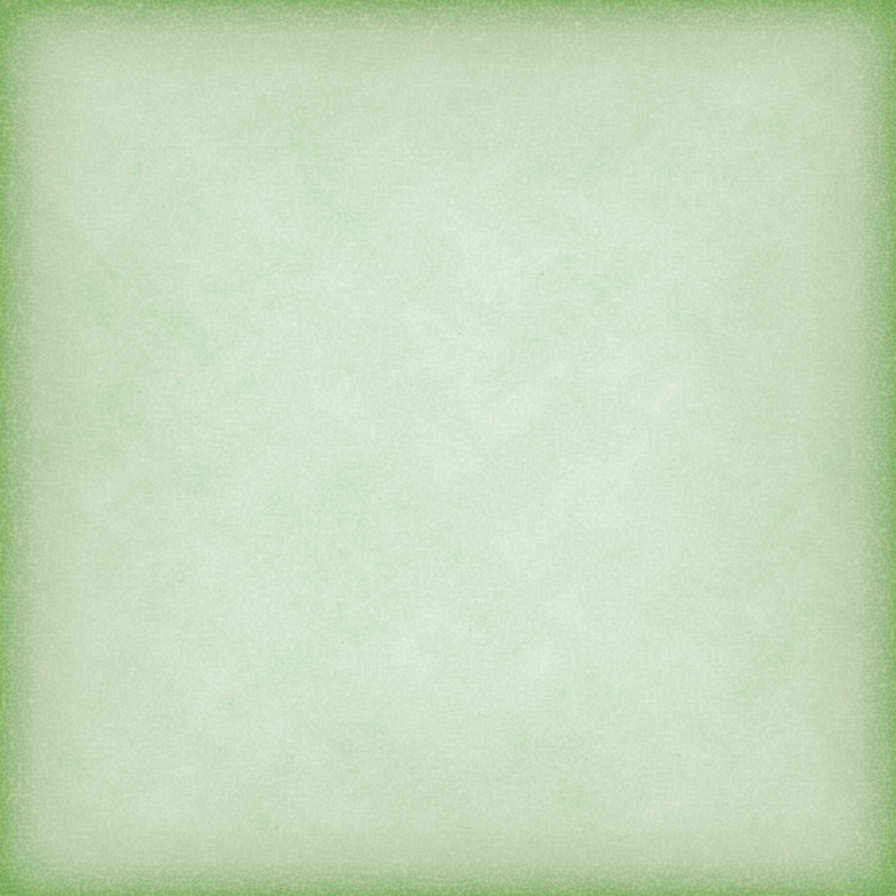
Give the GLSL for this texture, as a Shadertoy shader.

```glsl
// Pale green aged paper with a darker, worn green border on all four sides.
// A soft edge distance drives a colour ramp; placed soft patches, layered
// sines and cellular noise add blotches, crossed fibres and a fine grain.

const vec3 RIM_COLOR   = vec3(0.52, 0.695, 0.395);
const vec3 BAND_COLOR  = vec3(0.625, 0.75, 0.54);
const vec3 FADE_COLOR  = vec3(0.735, 0.815, 0.68);
const vec3 PAPER_COLOR = vec3(0.785, 0.865, 0.75);
const vec3 LIGHT_COLOR = vec3(0.832, 0.912, 0.812);
const vec3 STAIN_TINT  = vec3(-0.080, -0.035, -0.075);

const float CORNER_BLEND  = 38.0;   // higher gives sharper inner corners
const float EDGE_ROUGH    = 0.009;
const float MOTTLE_AMOUNT = 0.25;
const float CLOUD_AMOUNT  = 0.38;
const float BLOTCH_AMOUNT = 0.55;
const float FIBRE_AMOUNT  = 0.012;
const float GRAIN_AMOUNT  = 0.042;
const float RIM_GRAIN     = 1.6;    // extra grain along the border
const float GRAIN_CELLS   = 230.0;
const float SPECK_CELLS   = 22.0;

// Soft patches: centre, radius, strength (positive is greener, negative paler)
const int PATCH_COUNT = 11;
const vec4 PATCHES[PATCH_COUNT] = vec4[](
    vec4(0.63, 0.79, 0.06,  0.40), vec4(0.14, 0.65, 0.08,  0.35),
    vec4(0.12, 0.51, 0.07,  0.32), vec4(0.89, 0.53, 0.14,  0.35),
    vec4(0.35, 0.74, 0.10,  0.22), vec4(0.40, 0.43, 0.11,  0.28),
    vec4(0.39, 0.22, 0.08,  0.28), vec4(0.52, 0.54, 0.08, -0.35),
    vec4(0.47, 0.26, 0.06, -0.40), vec4(0.73, 0.51, 0.10, -0.30),
    vec4(0.56, 0.72, 0.08, -0.22));

vec2 hash2(vec2 p) {
    vec3 q = fract(p.xyx * vec3(0.1031, 0.1030, 0.0973));
    q += dot(q, q.yzx + 33.33);
    return fract((q.xx + q.yz) * q.zy);
}

// Distance to the nearest scattered point
float cellular(vec2 p) {
    vec2 cell = floor(p), local = fract(p);
    float nearest = 4.0;
    for (int y = -1; y <= 1; y++)
    for (int x = -1; x <= 1; x++) {
        vec2 offset = vec2(x, y);
        vec2 gap = offset + hash2(cell + offset + 57.0) - local;
        nearest = min(nearest, dot(gap, gap));
    }
    return sqrt(nearest);
}

// Warped, rotated sine layers, roughly -1 to 1
float layeredSines(vec2 p) {
    const mat2 TURN = mat2(0.80, 0.60, -0.60, 0.80);
    float sum = 0.0, weight = 0.5;
    for (int i = 0; i < 6; i++) {
        p += 0.7 * sin(p.yx * 1.3 + float(i) * 1.7);
        sum += weight * sin(p.x) * sin(p.y);
        p = TURN * p * 1.85 + 2.3;
        weight *= 0.72;
    }
    return sum;
}

// Distance to the border with smoothly joined corners
float borderDistance(vec2 uv) {
    vec2 side = min(uv, 1.0 - uv) * vec2(1.0, 1.15);
    vec2 falloff = exp(-CORNER_BLEND * side);
    return -log(falloff.x + falloff.y) / CORNER_BLEND;
}

float patchField(vec2 uv) {
    float sum = 0.0;
    for (int i = 0; i < PATCH_COUNT; i++) {
        vec2 offset = (uv - PATCHES[i].xy) / PATCHES[i].z;
        sum += PATCHES[i].w * exp(-dot(offset, offset));
    }
    return sum;
}

vec3 paperRamp(float d) {
    vec3 color = mix(RIM_COLOR, BAND_COLOR, smoothstep(-0.012, 0.018, d));
    color = mix(color, FADE_COLOR, smoothstep(0.004, 0.050, d));
    color = mix(color, PAPER_COLOR, smoothstep(0.028, 0.110, d));
    return mix(color, LIGHT_COLOR, smoothstep(0.070, 0.330, d));
}

void mainImage(out vec4 fragColor, in vec2 fragCoord) {
    vec2 uv = fragCoord / iResolution.xy;
    float pixel = 1.0 / iResolution.y;

    // Worn border
    float mottle = layeredSines(uv * 13.0);
    float cloud = layeredSines(uv * vec2(34.0, 42.0) + 7.0);
    float fray = layeredSines(uv * 85.0 + 4.0);
    float d = borderDistance(uv) + EDGE_ROUGH * (0.4 * mottle + 0.5 * cloud + 0.6 * fray);
    vec3 color = paperRamp(d);

    // Stains, broken up by clouds and small blotches
    float placed = patchField(uv + 0.02 * vec2(mottle, cloud));
    float worn = smoothstep(-0.25, 0.65, placed + 0.6 * mottle + 0.4 * cloud);
    float blotch = cellular(uv * 110.0 + 0.8 * cloud) - 0.5 + 0.55 * fray;
    float stain = placed + MOTTLE_AMOUNT * mottle + CLOUD_AMOUNT * cloud;
    stain += BLOTCH_AMOUNT * blotch * (0.25 + 0.75 * worn);
    color += STAIN_TINT * stain * 0.75;

    // Crossed fibres and paper grain
    float across = cellular(uv * vec2(34.0, 210.0)) - 0.48;
    float along = cellular(uv.yx * vec2(34.0, 210.0) + 19.0) - 0.48;
    float grain = cellular(uv * GRAIN_CELLS + 5.0) - 0.48;
    float rim = 1.0 - smoothstep(0.0, 0.06, d);
    color += FIBRE_AMOUNT * (across + along);
    color += GRAIN_AMOUNT * grain * (1.0 + RIM_GRAIN * rim);
    color += STAIN_TINT * rim * fray * 0.6;

    // Sparse green specks
    vec2 cell = floor(uv * SPECK_CELLS);
    vec2 seed = hash2(cell + 9.0);
    vec2 center = (cell + 0.2 + 0.6 * seed) / SPECK_CELLS;
    float speck = 1.0 - smoothstep(0.001, 0.001 + 1.5 * pixel, length(uv - center));
    color += STAIN_TINT * speck * step(0.96, hash2(cell + 31.0).x);

    fragColor = vec4(clamp(color, 0.0, 1.0), 1.0);
}
```
